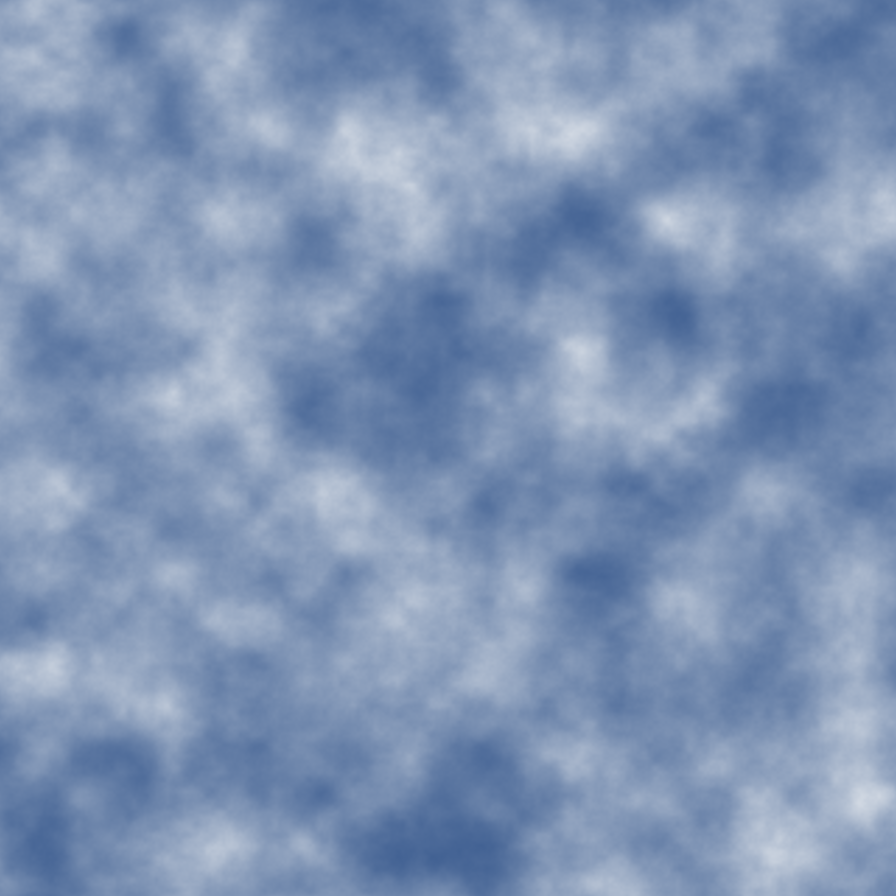
Reproduce this texture procedurally as a three.js fragment shader.

```glsl
// Soft mottled blue and white cloud noise.
#define CELLS 10.0
#define OCTAVES 6
#define GAIN 0.5
#define LACUNARITY 2.0
#define MID_TONE 0.38
#define CONTRAST 1.27
#define HIGHLIGHT 0.7
#define DEEP_BLUE vec3(0.25, 0.375, 0.572)
#define PALE_CLOUD vec3(0.85, 0.874, 0.905)

varying vec2 vUv;

float hash(vec2 p) {
  return fract(sin(dot(p, vec2(127.1, 311.7))) * 43758.5453);
}

// Smoothly interpolated lattice noise, 0 to 1
float valueNoise(vec2 p) {
  vec2 cell = floor(p);
  vec2 f = fract(p);
  vec2 s = f * f * (3.0 - 2.0 * f);
  float bottom = mix(hash(cell), hash(cell + vec2(1.0, 0.0)), s.x);
  float top = mix(hash(cell + vec2(0.0, 1.0)), hash(cell + vec2(1.0, 1.0)), s.x);
  return mix(bottom, top, s.y);
}

// Octaves of noise, centred on zero
float cloudField(vec2 p) {
  float sum = 0.0;
  float amplitude = 0.5;
  for (int i = 0; i < OCTAVES; i++) {
    sum += amplitude * (valueNoise(p) - 0.5);
    p = p * LACUNARITY + vec2(17.3, 9.7);
    amplitude *= GAIN;
  }
  return sum;
}

void main() {
  float field = cloudField(vUv * CELLS + vec2(3.4, 7.6));

  // The square term lifts the bright puffs and softens the dark hollows
  float tone = MID_TONE + CONTRAST * field + HIGHLIGHT * field * field;
  vec3 color = mix(DEEP_BLUE, PALE_CLOUD, clamp(tone, 0.0, 1.0));
  gl_FragColor = vec4(color, 1.0);
}
```
